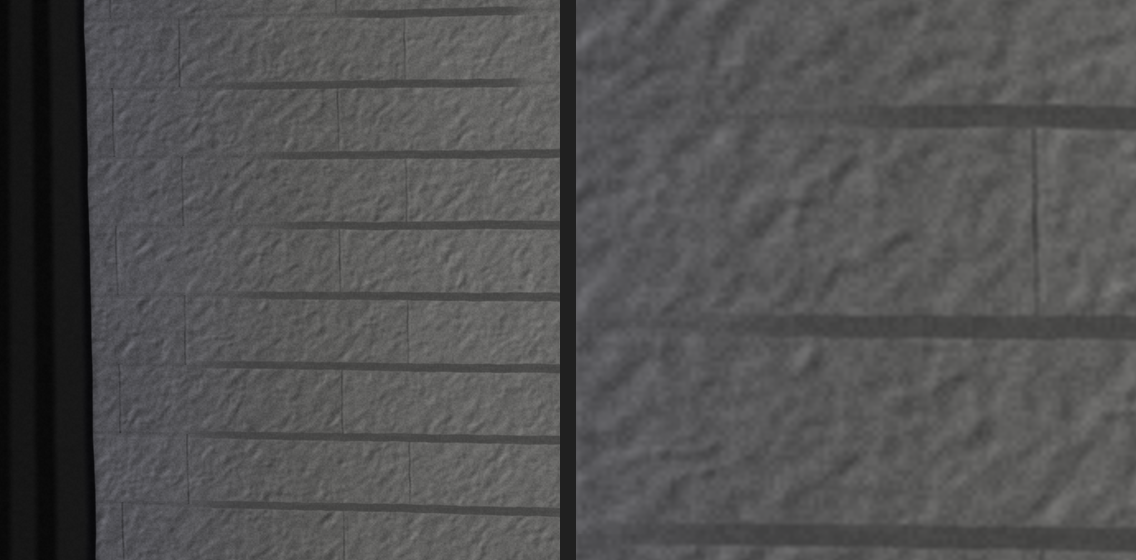
Left: the whole. Right: its middle third, enlarged.
Reproduce this texture procedurally as a three.js fragment shader.

```glsl
// Rough grey brick wall in running bond, shaded bed joints, dark ribbed trim on the left.
varying vec2 vUv;

float hash(vec2 p) {
  vec3 q = fract(vec3(p.xyx) * 0.1031);
  q += dot(q, q.yzx + 33.33);
  return fract((q.x + q.y) * q.z);
}

float noise(vec2 p) {
  vec2 i = floor(p), f = fract(p);
  f = f * f * (3.0 - 2.0 * f);
  return mix(mix(hash(i), hash(i + vec2(1.0, 0.0)), f.x),
             mix(hash(i + vec2(0.0, 1.0)), hash(i + vec2(1.0, 1.0)), f.x), f.y);
}

// Stucco height: warped strokes leaning up to the right
float stucco(vec2 p) {
  p += 0.012 * vec2(noise(p * 32.0), noise(p * 32.0 + 57.0));
  vec2 q = vec2(p.x + p.y, p.x - p.y) + 4.0;
  return 0.6 * noise(q * vec2(30.0, 52.0)) + 0.4 * noise(q * vec2(68.0, 95.0) + 19.0);
}

// Soft band around zero with a given half width
float band(float d, float halfWidth, float blur) {
  return 1.0 - smoothstep(halfWidth - blur, halfWidth + blur, abs(d));
}

void main() {
  float x = vUv.x, down = 1.0 - vUv.y;

  // Courses fan out slightly toward the right
  float level = 0.443 + (down - 0.443) / (1.0 + 0.05 * (x - 0.5));
  level += 0.0022 * (noise(vec2(x * 7.0, floor(level * 8.0 + 0.3) * 5.0 + 9.0)) - 0.5);
  float course = (level - 0.028) / 0.125;
  float row = floor(course);
  float joint = floor(course + 0.5);
  float bedDist = (course - joint) * 0.125;

  // Head joints, staggered on every other course
  float across = (x - (0.028 - 0.022 * x) * down - 0.318) / 0.4032 + 0.3 * mod(row, 2.0);
  float column = floor(across + 0.5);
  float headDist = (across - column) * 0.4032;
  headDist += 0.002 * (noise(vec2(down * 45.0, column * 3.0 + 20.0)) - 0.5);

  // Wall tone: cool at the left, warmer and brighter at the right
  float light = mix(0.323, 0.392, smoothstep(0.12, 1.0, x));
  light += 0.018 * (noise(vUv * 6.0 + 3.0) - 0.5);
  light += 0.012 * (hash(vec2(floor(across), row + 20.0)) - 0.5);
  vec3 tint = mix(vec3(0.985, 0.985, 1.045), vec3(1.005, 1.0, 0.985), smoothstep(0.18, 0.6, x));

  // Embossed surface and fine grain
  float relief = stucco(vUv) - stucco(vUv + vec2(0.005, -0.004));
  float grain = noise(vUv * 340.0) - 0.5;
  float patchy = noise(vUv * vec2(110.0, 150.0) + 8.0) - 0.5;
  float nearJoint = max(band(bedDist, 0.008, 0.004), band(headDist, 0.004, 0.003));
  light += relief * 0.15 * (1.0 - 0.6 * nearJoint) + grain * 0.05 + patchy * 0.025;

  // Faint bed joint with a lit lower lip
  float wear = 0.5 + 0.5 * noise(vec2(x * 24.0, joint * 7.0 + 12.0));
  light -= 0.026 * wear * band(bedDist, 0.003, 0.002);
  light += 0.018 * wear * band(bedDist - 0.0085, 0.002, 0.002);

  // Broad shadow in the bed joint, starting at a different place on each course
  float bump = joint - 2.7;
  float start = 0.37 + 0.15 * exp(-bump * bump / 2.5) + (joint < 0.5 ? 0.25 : 0.0);
  float end = joint < 1.5 ? 0.93 : 1.2;
  float shade = smoothstep(start - 0.07, start + 0.05, x) * (1.0 - smoothstep(end - 0.03, end + 0.03, x));
  float ragged = 0.0015 * (noise(vec2(x * 70.0, joint * 4.0 + 31.0)) - 0.5);
  float shadow = band(bedDist + ragged, mix(0.0055, 0.0078, x), 0.002);
  float streak = 0.8 + 0.35 * noise(vec2(x * 30.0, bedDist * 260.0 + joint * 11.0 + 50.0));
  light = mix(light, 0.262 + 0.02 * x + grain * 0.035, shade * shadow * min(streak, 1.0));

  // Thin head joint, dark groove and lit right edge, worn in places
  float headWear = 0.45 + 0.55 * noise(vec2(column * 9.0 + 15.0, down * 28.0));
  float inBrick = 1.0 - shade * shadow;
  light -= 0.085 * headWear * inBrick * band(headDist, 0.0016, 0.0014);
  light += 0.025 * headWear * inBrick * band(headDist - 0.0045, 0.0015, 0.0015);
  vec3 color = light * tint;

  // Ribbed trim: two lit faces between dark grooves
  float edge = 0.150 + 0.022 * down + 0.0025 * (noise(vec2(down * 18.0, 4.0)) - 0.5);
  float s = x / edge;
  float face = band(s - 0.245, 0.135, 0.05) * 0.85 + band(s - 0.755, 0.165, 0.05);
  float trimLight = mix(0.036, 0.092, face) + 0.014 * grain + 0.008 * patchy;
  vec3 trim = trimLight * mix(vec3(1.0), vec3(0.97, 0.97, 1.18), smoothstep(0.85, 0.97, s));

  color *= 1.0 - 0.12 * (1.0 - smoothstep(0.0, 0.012, x - edge));
  color = mix(trim, color, smoothstep(-0.002, 0.002, x - edge));
  gl_FragColor = vec4(color, 1.0);
}
```
